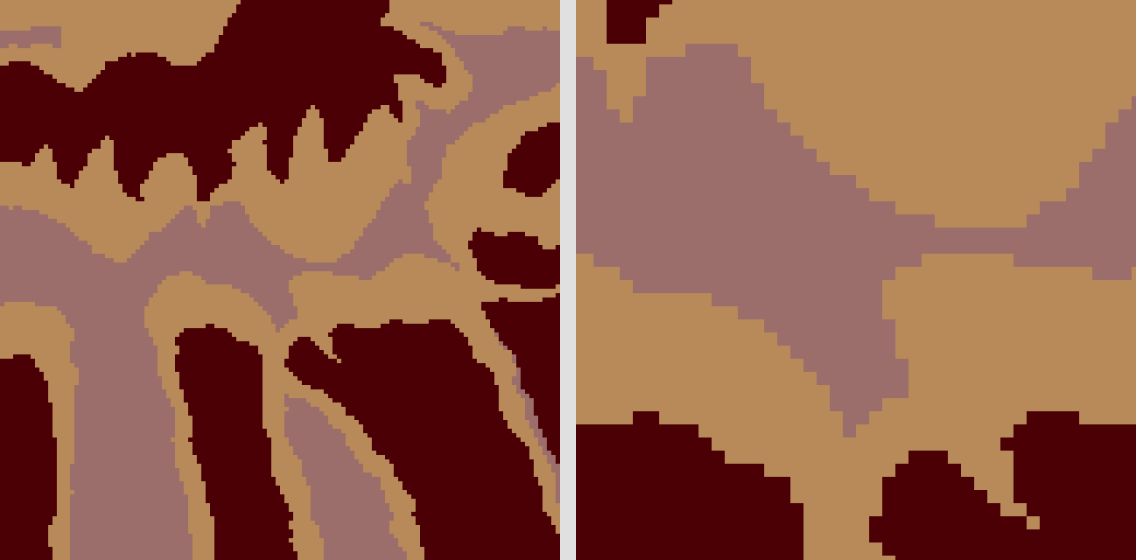
Left, the full canvas; right, a detail of the centre.
Reproduce this pattern procedurally as a WebGL 1 fragment shader.

```glsl
precision highp float;
uniform vec2 u_resolution;

const float TAU = 6.2831853;
const float CELLS = 128.0;
const vec3 MAROON = vec3(0.29, 0.0, 0.02);
const vec3 TAN = vec3(0.72, 0.54, 0.35);
const vec3 MAUVE = vec3(0.61, 0.43, 0.42);

float hash(vec2 p) {
  vec3 q = fract(vec3(p.xyx) * 0.1031);
  q += dot(q, q.yzx + 33.33);
  return fract((q.x + q.y) * q.z);
}

float noise(vec2 p) {
  vec2 i = floor(p);
  vec2 f = fract(p);
  f = f * f * (3.0 - 2.0 * f);
  float low = mix(hash(i), hash(i + vec2(1.0, 0.0)), f.x);
  float high = mix(hash(i + vec2(0.0, 1.0)), hash(i + 1.0), f.x);
  return mix(low, high, f.y) - 0.5;
}

float fbm(vec2 p) {
  float sum = 0.0;
  float amplitude = 1.0;
  for (int i = 0; i < 4; i++) {
    sum += amplitude * noise(p);
    p = p * 2.1 + 17.3;
    amplitude *= 0.5;
  }
  return sum;
}

float smoothMin(float a, float b, float k) {
  float h = max(k - abs(a - b), 0.0) / k;
  return min(a, b) - 0.25 * h * h * k;
}

// All shape functions are positive inside.
float capsule(vec2 p, vec2 a, vec2 b, float radius) {
  vec2 ab = b - a;
  float t = clamp(dot(p - a, ab) / dot(ab, ab), 0.0, 1.0);
  return radius - length(p - a - ab * t);
}

float wave(float x, float peak, float period) {
  return cos(TAU * (x - peak) / period);
}

// Columns that fan out downwards and grow to the right.
float fanFingers(vec2 p, float margin, float topMargin) {
  float spacing = 0.425 - 0.21 * p.y;
  float phase = (p.x - 0.04) / spacing;
  float index = floor(phase + 0.5);
  float across = abs(phase - index) * spacing;
  float halfWidth = 0.06 + 0.0165 * index * index + margin;
  float top = 0.37 + 0.035 * index + topMargin;
  return smoothMin(halfWidth - across, top - p.y, 0.07);
}

// Rising band with short fingers hanging from its lower edge.
float upperMass(vec2 p) {
  float center = 0.79 + 0.13 * smoothstep(0.25, 0.6, p.x);
  float halfHeight = 0.06 + 0.09 * smoothstep(0.05, 0.55, p.x);
  float top = center + halfHeight + 0.03 * wave(p.x, 0.25, 0.22);
  float hanging = 0.06 * smoothstep(0.0, 0.2, p.x) * wave(p.x, 0.25, 0.12);
  float bottom = center - halfHeight - hanging - 0.01;
  return min(min(top - p.y, p.y - bottom), 0.7 - p.x);
}

float darkField(vec2 p) {
  float d = max(fanFingers(p, 0.0, 0.0), upperMass(p));
  d = max(d, capsule(p, vec2(0.55, 0.35), vec2(0.68, 0.29), 0.033));
  d = max(d, capsule(p, vec2(0.66, 0.92), vec2(0.78, 0.87), 0.033));
  d = max(d, capsule(p, vec2(0.95, 0.68), vec2(1.02, 0.77), 0.042));
  return max(d, capsule(p, vec2(0.88, 0.545), vec2(1.02, 0.52), 0.036));
}

float tanField(vec2 p, float dark) {
  float edge = 0.59 - 0.045 * wave(p.x, 0.2, 0.36);
  float upper = smoothMin(p.y - edge, 0.71 - p.x, 0.06);
  upper = min(upper, max(0.91 - p.y, p.x - 0.13));
  float right = 0.2 * (1.0 - length((p - vec2(1.02, 0.64)) / vec2(0.25, 0.2)));
  float rim = dark + 0.036;
  float d = max(max(upper, right), max(rim, p.y - 0.955));
  return max(d, fanFingers(p, 0.04, 0.085));
}

vec3 cellColor(vec2 cell) {
  vec2 p = (cell + 0.5) / CELLS;
  vec2 warp = vec2(fbm(p * 9.0 + 3.7), fbm(p * 9.0 + 51.2));
  p += 0.042 * warp;
  float dark = darkField(p);
  vec3 color = mix(MAUVE, TAN, step(0.0, tanField(p, dark)));
  return mix(color, MAROON, step(0.0, dark));
}

void main() {
  // Square cells whose borders are softened over one output pixel.
  vec2 grid = gl_FragCoord.xy / u_resolution * CELLS - 0.5;
  vec2 cell = floor(grid);
  vec2 t = clamp((fract(grid) - 0.5) * u_resolution / CELLS + 0.5, 0.0, 1.0);
  vec3 low = mix(cellColor(cell), cellColor(cell + vec2(1.0, 0.0)), t.x);
  vec3 high = mix(cellColor(cell + vec2(0.0, 1.0)), cellColor(cell + 1.0), t.x);
  gl_FragColor = vec4(mix(low, high, t.y), 1.0);
}
```
